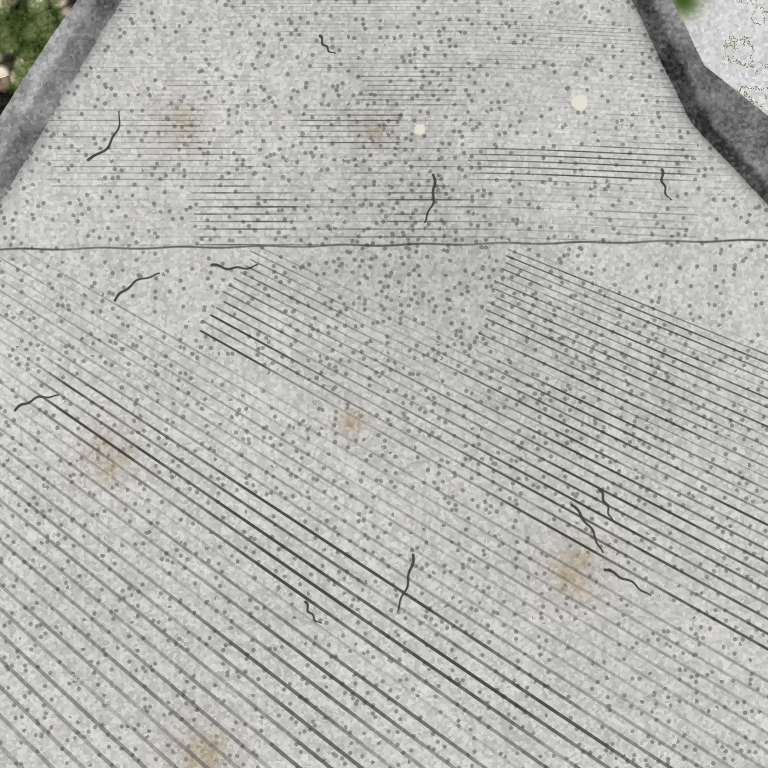
Reproduce this texture procedurally as a WebGL 1 fragment shader.

```glsl
precision highp float;
uniform vec2 u_resolution;

const vec3 CONCRETE = vec3(.785, .782, .772);
const vec3 GROOVE = vec3(.21, .21, .2);
const vec3 STAIN = vec3(.64, .57, .47);
const vec3 GRASS = vec3(.25, .33, .14);
const vec2 VANISH = vec2(-1.48, 1.547);
const float DIAGONAL_STEP = .026;
const float CROSS_STEP = .014;
const float GROOVE_HALF = .1;

float px;  // one pixel in canvas units

float hash(vec2 p) { return fract(sin(dot(p, vec2(127.1, 311.7))) * 43758.5); }

// Cellular noise: nearest distance, cell id
vec2 cells(vec2 p) {
  vec2 best = vec2(9.);
  for (int j = -1; j <= 1; j++)
    for (int i = -1; i <= 1; i++) {
      vec2 c = floor(p) + vec2(i, j);
      float d = length(p - c - vec2(hash(c), hash(c + 17.)));
      if (d < best.x) best = vec2(d, hash(c + 41.));
    }
  return best;
}

// Layered sines, about -1 to 1
float waves(vec2 p) {
  float sum = 0., amp = .6;
  for (int i = 0; i < 6; i++) {
    sum += amp * sin(p.x + 1.3 * sin(p.y * 1.1)) * sin(p.y + 1.7 * sin(p.x * .9));
    p = mat2(1.2, 1.6, -1.6, 1.2) * p + 3.;
    amp *= .65;
  }
  return sum;
}

float fill(float d) { return 1. - smoothstep(-px, px, d); }
float blob(vec2 p, float x, float y, float r) {
  vec2 q = (p - vec2(x, y)) / r;
  return exp(-dot(q, q));
}
float band(float v, float lo, float hi, float soft) {
  return smoothstep(-soft, soft, v - lo) * smoothstep(-soft, soft, hi - v);
}
float stripe(float phase, float pixelPhase) {
  return band(fract(phase) - .5, -GROOVE_HALF, GROOVE_HALF, pixelPhase * .7);
}

// Bent, tapered stick
float twig(vec2 p, float x, float y, float dx, float dy, float bend) {
  vec2 q = p - vec2(x, y), dir = vec2(dx, dy);
  float h = clamp(dot(q, dir) / dot(dir, dir), 0., 1.);
  float bow = bend * 4. * h * (1. - h) + .0015 * sin(h * 14.);
  return fill(length(q - dir * h - normalize(vec2(-dy, dx)) * bow) - .0018 + .001 * h);
}

// Diagonal strokes in perspective bands
float diagonalGrooves(vec2 p) {
  float u = p.x - VANISH.x, d = VANISH.y - p.y, t = u / d, phase = t / DIAGONAL_STEP;
  float line = stripe(phase, px * length(vec2(d, u)) / (d * d * DIAGONAL_STEP));
  float id = floor(phase), edge = p.x + .012 * hash(vec2(id, 3.));
  float a = band(t, 2.12, 2.48, .004) * smoothstep(0., .006, edge - .386 - .42 * p.y);
  float b = band(t, 1.76, 2.1, .004) * smoothstep(0., .006, edge + .107 - .65 * p.y);
  b *= .5 + .45 * blob(p, .29, .58, .12) + .35 * smoothstep(.55, .75, p.x);
  float c = .32 * band(t, 1.39, 1.74, .004) + .55 * band(t, 1.4, 1.54, .01) * smoothstep(.03, .08, p.x);
  float e = band(t, .92, 1.375, .01) * (.4 + .35 * blob(p, .42, .13, .2));
  float wear = clamp(.75 + .55 * waves(vec2(p.x * 9., id * 1.7)), .12, 1.);
  return line * (.85 * a + b + c + e) * wear * (1. - .8 * blob(p, .52, .63, .09));
}

// Cross strokes laid in patches
float crossGrooves(vec2 p) {
  float depth = 1. / (VANISH.y - p.y - .012 * smoothstep(.6, 1., p.x));
  float phase = depth / CROSS_STEP, id = floor(phase), row = floor(depth * 10. - 11.55);
  float shift = .018 * hash(vec2(id, 5.)) + row * .057;
  float cover = hash(vec2(floor((p.x + shift) / .13), row + 2.));
  cover *= clamp(.6 + .6 * waves(vec2(p.x * 13., id * 2.3)), .1, 1.);
  cover *= .45 + .4 * blob(p, .3, .76, .11) + .4 * blob(p, .52, .78, .12);
  cover += .5 * band(p.x, .62, .9, .02) * band(p.y, .765, .81, .004);
  return stripe(phase, px * depth * depth / CROSS_STEP) * cover * smoothstep(0., .08, p.x);
}

void main() {
  px = 1. / u_resolution.y;
  vec2 p = gl_FragCoord.xy / u_resolution;
  float mottle = waves(p * 14.), blotch = waves(p * 55. + 9.);
  vec2 pit = cells(p * 115.), stone = cells(p * 38.);
  float grit = .13 * (cells(p * 230.).y - .5) + .025 * blotch;

  // Slab with damp centre and pits
  float damp = blob(p, .52, .68, .13) + .5 * blob(p, .68, .48, .18) + .4 * blob(p, .5, .9, .14);
  vec3 col = CONCRETE + grit + .025 * mottle - .06 * damp;
  float pitted = step(.8 - .22 * damp, pit.y + .06 * mottle);
  col *= 1. - .3 * pitted * (1. - smoothstep(.2, .43, pit.x));

  // Earth stains
  float stain = blob(p, .142, .405, .032) + blob(p, .265, .015, .038) + blob(p, .75, .255, .035)
    + blob(p, .458, .45, .016) + .7 * blob(p, .235, .837, .028) + .6 * blob(p, .485, .832, .018);
  col = mix(col, STAIN + grit, clamp(stain * (.55 + .4 * blotch), 0., .75));

  // Grooves and joint
  float joint = p.y - .675 - .012 * p.x - .001 * sin(p.x * 60.);
  float groove = mix(diagonalGrooves(p), crossGrooves(p), smoothstep(-px, px, joint));
  groove = max(groove, (.7 + .2 * mottle) * fill(abs(joint) - .0013));

  // Twigs and pale pebbles
  float sticks = twig(p, .02, .466, .056, .018, .006) + twig(p, .15, .609, .058, .034, .007)
    + twig(p, .276, .655, .059, -.001, -.004) + twig(p, .115, .792, .041, .062, -.012)
    + twig(p, .417, .953, .018, -.023, -.003) + twig(p, .745, .342, .039, -.062, .004)
    + twig(p, .788, .258, .058, -.034, .003) + twig(p, .781, .362, .015, -.039, .001)
    + twig(p, .538, .277, -.021, -.071, .003) + twig(p, .398, .216, .019, -.028, -.003)
    + twig(p, .564, .772, -.012, -.061, .006) + twig(p, .862, .779, .01, -.039, -.003);
  col = mix(col, GROOVE, clamp(groove + sticks, 0., .85));
  float pebble = min(length(p - vec2(.756, .868)) - .01, length(p - vec2(.546, .832)) - .007);
  col = mix(col, vec3(.9, .88, .83), fill(pebble + .003 * blotch));

  // Left kerb and gravel
  float rough = grit + .1 * mottle + .06 * blotch, wobble = .002 * mottle, drop = 1. - p.y;
  float kerb = p.x - .158 + .596 * drop + wobble;
  col *= 1. - .22 * exp(-max(kerb, 0.) / .012);
  col = mix(col, vec3(.43 + .15 * smoothstep(.028, .042, -kerb)) + rough, fill(kerb));
  vec3 gravel = mix(STAIN * .7, vec3(.86, .81, .74), stone.y) * (1.1 - .9 * smoothstep(.25, .65, stone.x));
  gravel = mix(gravel, GRASS, .7 * smoothstep(.1, .5, mottle));
  col = mix(col, gravel + grit, fill(p.x - .1 + .667 * drop + wobble));

  // Right kerb and pale ground
  kerb = max(.823 + .48 * drop, .75 + .935 * drop) - p.x + wobble;
  col *= 1. - .3 * exp(-max(kerb, 0.) / .01);
  col = mix(col, vec3(.27 + .23 * smoothstep(.018, .034, -kerb)) + rough, fill(kerb));
  float stems = band(waves(p * 30.), -.03, .03, .03) * smoothstep(.91, .96, p.x);
  vec3 ground = mix(vec3(.83) + grit, GRASS, max(.6 * stems, blob(p, .89, 1., .022)));
  col = mix(col, ground, fill(max(.875 + .506 * drop, .811 + 1.26 * drop) - p.x + wobble));

  gl_FragColor = vec4(clamp(col, 0., 1.), 1.);
}
```
